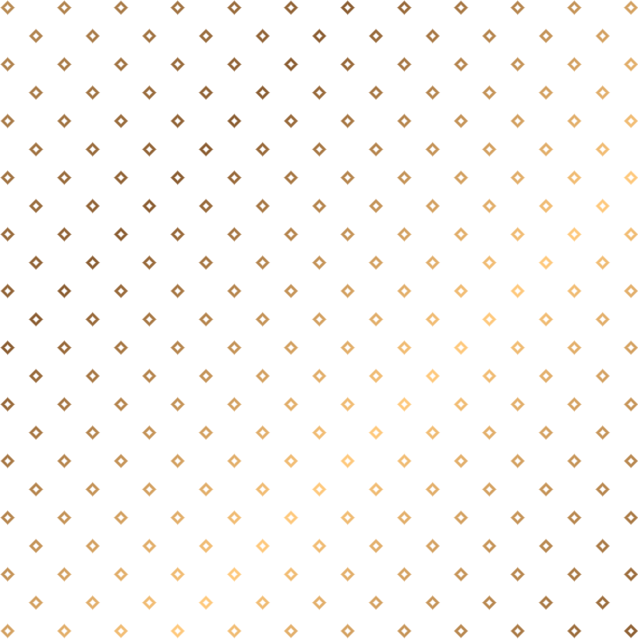
A WebGL 1 fragment shader for this pattern:

```glsl
precision highp float;
// Staggered lattice of small hollow gold diamonds on white.
// Two interleaved square grids share one diamond-ring distance, and a
// diagonal metallic gradient over the whole canvas tints the outlines.

uniform vec2 u_resolution;

// Diamond-norm distance to the nearest point of the unit grid
float gridDiamond(vec2 q) {
  vec2 offset = abs(fract(q + 0.5) - 0.5);
  return offset.x + offset.y;
}

// Gold sheen along the diagonal: tan, bronze, pale gold, bronze
vec3 goldSheen(float t) {
  vec3 tan_ = vec3(0.73, 0.55, 0.33);
  vec3 bronze = vec3(0.54, 0.36, 0.19);
  vec3 paleGold = vec3(1.0, 0.79, 0.49);
  vec3 gold = mix(tan_, bronze, clamp(t / 0.278, 0.0, 1.0));
  gold = mix(gold, paleGold, clamp((t - 0.278) / 0.354, 0.0, 1.0));
  return mix(gold, bronze, clamp((t - 0.632) / 0.368, 0.0, 1.0));
}

void main() {
  // Position from the upper left corner, in canvas heights
  vec2 p = vec2(gl_FragCoord.x, u_resolution.y - gl_FragCoord.y) / u_resolution.y;

  // Main grid and its half-step companion
  vec2 cell = p * 11.294 - 0.135;
  float d = min(gridDiamond(cell), gridDiamond(cell + 0.5));

  // Outline of each diamond, softened by about one pixel
  float ring = abs(d - 0.088) - 0.034;
  float soft = 16.0 / u_resolution.y;
  float ink = 1.0 - smoothstep(-soft, soft, ring);

  float diagonal = (p.x + p.y) / (u_resolution.x / u_resolution.y + 1.0);
  gl_FragColor = vec4(mix(vec3(1.0), goldSheen(diagonal), ink), 1.0);
}
```
